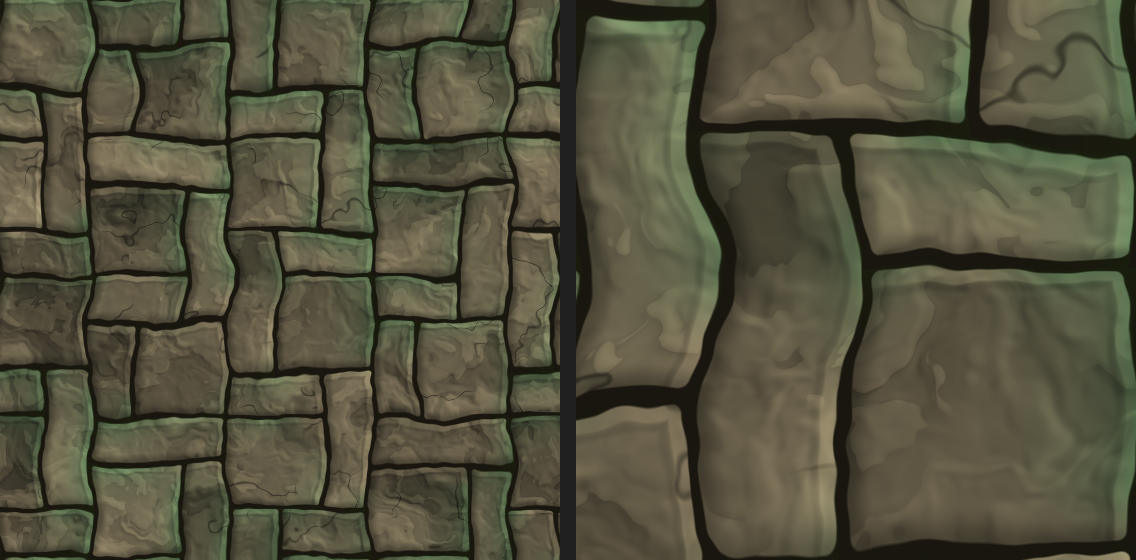
Left: the whole. Right: its middle third, enlarged.
This texture is drawn by a Shadertoy shader. Its source:

```glsl
// Worn olive-brown flagstones in an interlocking 6 by 6 unit pattern, repeated twice each way.

float hash(vec2 p) {
    vec3 q = fract(p.xyx * 0.1031);
    q += dot(q, q.yzx + 33.33);
    return fract((q.x + q.y) * q.z);
}

// Value noise whose lattice wraps after the given period
float noise(vec2 p, float period) {
    vec2 i = floor(p), f = fract(p);
    f = f * f * (3.0 - 2.0 * f);
    vec2 a = mod(i, period), b = mod(i + 1.0, period);
    return mix(mix(hash(a), hash(vec2(b.x, a.y)), f.x),
               mix(hash(vec2(a.x, b.y)), hash(b), f.x), f.y);
}

float fbm(vec2 p) {
    float sum = 0.0, amp = 0.533;
    for (int k = 0; k < 4; k++) {
        sum += amp * noise(p, 256.0);
        p = p * 2.0 + 11.3;
        amp *= 0.5;
    }
    return sum;
}

// Folded, swirling height of a stone face
float relief(vec2 s) {
    vec2 fold = vec2(fbm(s), fbm(s + 19.0));
    return fbm(s * 0.8 + 2.2 * fold);
}

// Stone containing c in a 3 by 6 strip, as (left, top, right, bottom)
vec4 stoneBox(vec2 c, bool oddStrip) {
    if (c.y >= 3.0 && c.x >= 2.0) return vec4(2, 3, 3, 6);
    if (oddStrip) {
        if (c.y >= 3.0) return c.y < 4.0 ? vec4(0, 3, 2, 4) : vec4(0, 4, 2, 6);
        if (c.x < 1.0) return vec4(0, 0, 1, 3);
        return c.y < 1.0 ? vec4(1, 0, 3, 1) : vec4(1, 1, 3, 3);
    }
    if (c.y >= 3.0) return c.y < 5.0 ? vec4(0, 3, 2, 5) : vec4(0, 5, 2, 6);
    if (c.y >= 2.0) return vec4(0, 2, 3, 3);
    return c.x < 1.0 ? vec4(0, 0, 1, 2) : vec4(1, 0, 3, 2);
}

void mainImage(out vec4 fragColor, in vec2 fragCoord) {
    // Twelve units across the canvas, y running down
    vec2 uv = fragCoord / iResolution.y;
    float px = 12.0 / iResolution.y;
    vec2 p = vec2(12.0 * uv.x - 1.92, 12.0 * (1.0 - uv.y) - 0.97);

    // Wavy, slightly chipped joints
    vec2 w = p + 0.32 * (vec2(noise(p, 12.0), noise(p + vec2(5.4, 7.7), 12.0)) - 0.5);
    w += 0.05 * (vec2(noise(p * 5.0, 60.0), noise(p * 5.0 + 23.0, 60.0)) - 0.5);

    // Strip, stone and its random seed
    float strip = floor(w.x / 3.0);
    float odd = mod(strip, 2.0);
    vec2 origin = vec2(3.0 * strip, 6.0 * floor((w.y - 4.0 * odd) / 6.0) + 4.0 * odd);
    vec2 local = w - origin;
    vec4 box = stoneBox(local, odd > 0.5);
    vec2 id = mod(origin + box.xy, 12.0);
    float seed = hash(id + 3.0), seed2 = hash(id + 41.0);

    // Distances to the sides; joints are widest at the left and bottom
    float wear = 0.7 + 0.6 * noise(p * 2.0, 24.0);
    vec2 lo = local - box.xy - wear * vec2(0.075, 0.02);
    vec2 hi = box.zw - local - wear * vec2(0.015, 0.085);
    float inside = 0.08 - length(max(0.08 - min(lo, hi), 0.0));
    float stone = smoothstep(-0.6 * px, 0.6 * px + 0.012, inside);

    // Face: broad swirls lit from the upper right
    vec2 s = local + 90.0 * vec2(seed, seed2);
    float height = relief(s);
    float slope = height - relief(s + vec2(0.05, -0.05));
    float tone = 0.415 + 0.11 * (seed2 - 0.5) + 0.36 * (height - 0.5);
    tone += 0.55 * clamp(slope, -0.12, 0.12);
    tone += 0.05 * (local.y - box.y) / (box.w - box.y) - 0.025;

    // Soft creases with one sharp side, and a few thin cracks
    float crease = fract(height * 6.0 + seed);
    tone -= 0.09 * pow(crease, 4.0) * smoothstep(1.0, 0.92, crease)
          * smoothstep(0.35, 0.6, noise(s * 1.3, 256.0));
    float crack = smoothstep(0.012, 0.0, abs(fbm(s * 0.7 + 7.0) - 0.5));
    tone *= 1.0 - 0.4 * crack * smoothstep(0.5, 0.65, noise(s * 0.9 + 3.0, 256.0));

    // Lit bevel on the top and right, shade on the left and bottom
    float litSide = min(lo.y, hi.x) + 0.04 * (noise(p * 4.0 + 9.0, 48.0) - 0.5);
    float bevel = smoothstep(0.125, 0.095, litSide);
    tone += bevel * (0.035 + 0.09 * noise(p + 3.0, 12.0));
    tone *= 1.0 - 0.1 * smoothstep(0.05, 0.0, abs(litSide - 0.15));
    tone *= 1.0 - 0.32 * smoothstep(0.22, 0.0, min(lo.x, hi.y));
    vec3 color = tone * vec3(1.0, 0.912, 0.71);

    // Green moss gathering on the upper and right sides
    float moss = smoothstep(0.3, 0.7, noise(p * 0.5 + 2.0, 6.0) * 0.6 + noise(p + 8.0, 12.0) * 0.4);
    moss *= exp(-2.8 * max(min(lo.y, hi.x), 0.0));
    color *= mix(vec3(1.0), vec3(0.68, 0.96, 0.86), moss);

    // Dark joints, faintly green where moss grows
    vec3 joint = mix(vec3(0.095, 0.085, 0.055), vec3(0.10, 0.13, 0.05), 0.6 * moss);
    fragColor = vec4(mix(joint, color, stone), 1.0);
}
```
